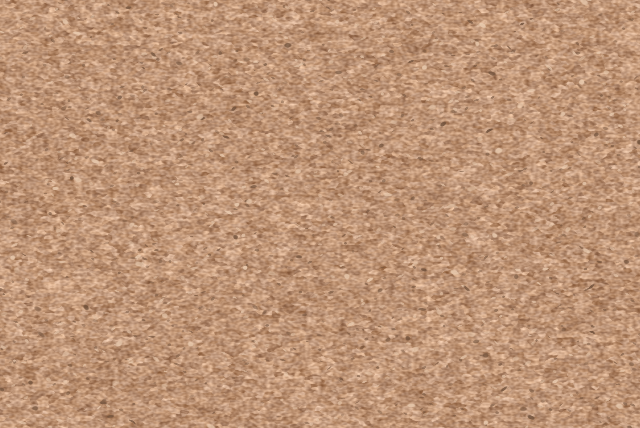
Reproduce this texture procedurally as a WebGL 1 fragment shader.

```glsl
precision highp float;
// Pressed cork sheet: tightly packed, slightly flattened tan granules.
// Soft Voronoi grains and gradient noise set a tone around a mean colour;
// sparse rotated ellipses add pale chips and dark bark flecks.

uniform vec2 u_resolution;

// Colours
const vec3 CORK_MEAN   = vec3(0.747, 0.582, 0.462);
const vec3 TONE_SPREAD = vec3(0.070, 0.074, 0.074);
const vec3 WARM_TINT   = vec3(0.010, 0.000, -0.014);
const vec3 PALE_CHIP   = vec3(0.910, 0.790, 0.680);
const vec3 DARK_BARK   = vec3(0.430, 0.310, 0.225);

// Feature counts per canvas height
const vec2 GRAIN_FREQ  = vec2(80.0, 124.0);
const vec2 FIBRE_FREQ  = vec2(104.0, 163.0);
const vec2 CLUMP_FREQ  = vec2(27.0, 38.0);
const vec2 BROAD_FREQ  = vec2(3.0, 3.5);
const float CHIP_FREQ  = 33.0;
const float FLECK_FREQ = 52.0;

// Strengths, in units of the tone spread
const float GRAIN_GAIN = 1.75;
const float FIBRE_GAIN = 2.5;
const float CLUMP_GAIN = 1.3;
const float BROAD_GAIN = 0.45;
const float GRAIN_SHARPNESS = 12.0;
const float GRAIN_WARP = 0.35;

float hash(vec2 p) {
  vec3 q = fract(p.xyx * 0.1031);
  q += dot(q, q.yzx + 33.33);
  return fract((q.x + q.y) * q.z);
}

vec2 hash2(vec2 p) {
  return vec2(hash(p + 17.3), hash(p + 71.9));
}

vec2 rotate(vec2 p, float angle) {
  float c = cos(angle), s = sin(angle);
  return vec2(c * p.x + s * p.y, c * p.y - s * p.x);
}

float cornerSlope(vec2 cell, vec2 offset) {
  float angle = 6.28318 * hash(cell);
  return dot(vec2(cos(angle), sin(angle)), offset);
}

float gradientNoise(vec2 p) {
  vec2 i = floor(p), f = fract(p);
  vec2 u = f * f * f * (f * (f * 6.0 - 15.0) + 10.0);
  vec2 e = vec2(1.0, 0.0);
  float low  = mix(cornerSlope(i, f), cornerSlope(i + e, f - e), u.x);
  float high = mix(cornerSlope(i + e.yx, f - e.yx),
                   cornerSlope(i + 1.0, f - 1.0), u.x);
  return mix(low, high, u.y);
}

// Soft-edged Voronoi: x is grain tone, y is grain warmth, both in -1..1
vec2 grains(vec2 p) {
  vec2 cell = floor(p), sum = vec2(0.0);
  float total = 0.0;
  for (int y = -1; y <= 1; y++) {
    for (int x = -1; x <= 1; x++) {
      vec2 id = cell + vec2(float(x), float(y));
      vec2 d = rotate(p - id - hash2(id), hash(id + 5.1) - 0.5);
      d *= vec2(0.8, 1.2);
      float weight = exp(-GRAIN_SHARPNESS * dot(d, d));
      float tone = hash(id + 31.7) + hash(id + 53.2) - 1.0;
      sum += weight * vec2(tone, 2.0 * hash(id + 90.4) - 1.0);
      total += weight;
    }
  }
  return sum / max(total, 1e-6);
}

// Coverage of sparse ellipses; radii are in cells, share is how many cells fill
float scatter(vec2 p, vec2 radii, float share, float seed) {
  vec2 cell = floor(p);
  float cover = 0.0;
  for (int y = -1; y <= 1; y++) {
    for (int x = -1; x <= 1; x++) {
      vec2 id = cell + vec2(float(x), float(y));
      vec2 key = id + seed;
      vec2 d = rotate(p - id - hash2(key), 1.4 * (hash(key + 7.7) - 0.5));
      vec2 size = radii * mix(vec2(0.55), vec2(1.25), hash2(key + 40.0));
      float body = 1.0 - smoothstep(0.65, 1.3, length(d / size));
      float present = step(hash(key + 3.3), share);
      cover = max(cover, present * body * mix(0.5, 1.0, hash(key + 23.0)));
    }
  }
  return cover;
}

void main() {
  vec2 p = gl_FragCoord.xy / u_resolution.y;

  // Grain bodies, with noise-bent outlines
  vec2 warp = vec2(gradientNoise(p * 90.0), gradientNoise(p * 90.0 + 47.0));
  vec2 grain = grains(p * GRAIN_FREQ + GRAIN_WARP * warp);

  // Fibres, clumps and slow drift in tone
  float tone = GRAIN_GAIN * grain.x;
  tone += FIBRE_GAIN * gradientNoise(p * FIBRE_FREQ + 11.3);
  tone += CLUMP_GAIN * gradientNoise(p * CLUMP_FREQ + 5.7);
  tone += BROAD_GAIN * gradientNoise(p * BROAD_FREQ + 2.1);
  vec3 colour = CORK_MEAN + TONE_SPREAD * tone + WARM_TINT * grain.y;

  // Small flecks first, then the larger chips and bark
  vec2 bent = p + 0.0018 * warp;
  float smallDark = scatter(bent * FLECK_FREQ, vec2(0.27, 0.14), 0.13, 120.0);
  float smallPale = scatter(bent * FLECK_FREQ, vec2(0.30, 0.15), 0.11, 260.0);
  float bark = scatter(bent * CHIP_FREQ, vec2(0.24, 0.14), 0.06, 410.0);
  float chip = scatter(bent * CHIP_FREQ, vec2(0.28, 0.16), 0.06, 530.0);
  colour = mix(colour, DARK_BARK, 0.60 * smallDark);
  colour = mix(colour, PALE_CHIP, 0.70 * smallPale);
  colour = mix(colour, DARK_BARK, 0.85 * bark);
  colour = mix(colour, PALE_CHIP, 0.90 * chip);

  gl_FragColor = vec4(clamp(colour, 0.0, 1.0), 1.0);
}
```
